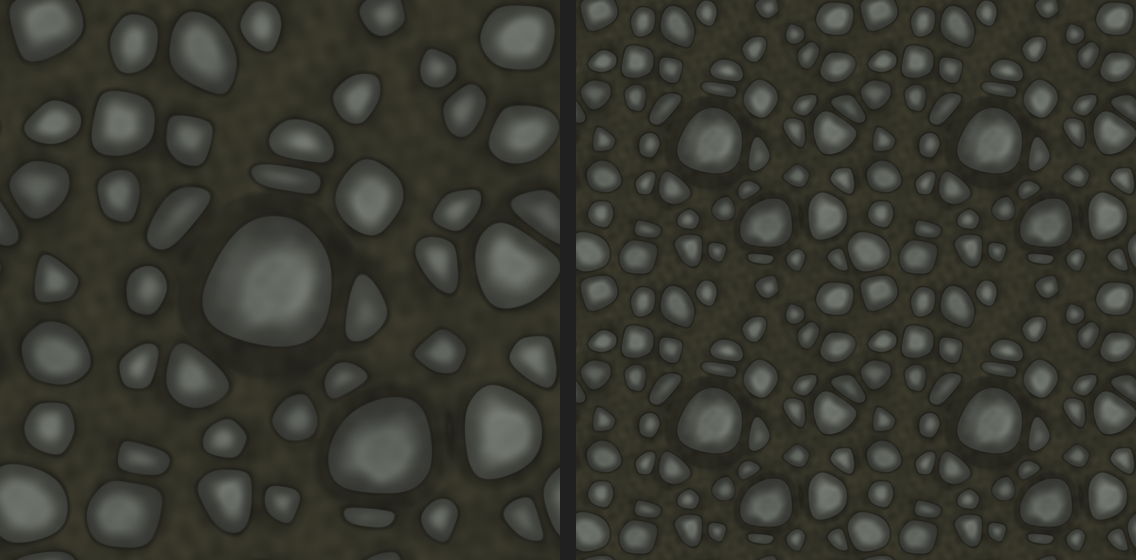
Left: one tile. Right: repeated 2 by 2.
This texture is drawn by a WebGL 1 fragment shader. Its source:

```glsl
precision highp float;

uniform vec2 u_resolution;

const float TAU = 6.28319;
const float GRID = 7.0;
const float STONES = 49.0;
const float GAP = 0.008;

const vec3 CREVICE = vec3(0.135, 0.135, 0.11);
const vec3 MOSS = vec3(0.215, 0.21, 0.16);
const vec3 STONE_RIM = vec3(0.235, 0.24, 0.22);
const vec3 STONE_TOP = vec3(0.42, 0.44, 0.41);

float hash(float index, float salt) {
  return fract(sin(index * 127.1 + salt * 311.7) * 43758.5);
}

// Shortest offset on the repeating tile
vec2 wrapOffset(vec2 offset) {
  return fract(offset + 0.5) - 0.5;
}

// Layered sines with whole wave counts, so the field wraps
float mottle(vec2 uv, float frequency, float salt) {
  float sum = 0.0;
  for (float i = 0.0; i < 12.0; i++) {
    float angle = TAU * hash(i, salt);
    float count = frequency * mix(0.35, 1.0, hash(i, salt + 1.3));
    vec2 waves = floor(vec2(cos(angle), sin(angle)) * count + 0.5);
    sum += sin(TAU * (dot(waves, uv) + hash(i, salt + 2.7)));
  }
  return sum / 3.5;
}

// Centre in xy, radius in z; the middle cell holds the largest stone
vec3 stoneAt(float index) {
  vec2 cell = vec2(mod(index, GRID), floor(index / GRID));
  vec2 jitter = vec2(hash(index, 1.1), hash(index, 2.2)) - 0.5;
  float radius = 0.045 + 0.07 * pow(hash(index, 3.3), 3.0);
  float isLargest = 1.0 - step(0.5, abs(index - floor(STONES * 0.5)));
  radius = mix(radius, 0.165, isLargest);
  return vec3((cell + 0.5 + 0.72 * jitter) / GRID, radius);
}

// Finds the owning stone: index in x, power distance in y
vec2 findOwner(vec2 uv) {
  vec2 owner = vec2(0.0, 10.0);
  for (float i = 0.0; i < STONES; i++) {
    vec3 stone = stoneAt(i);
    vec2 offset = wrapOffset(uv - stone.xy);
    float power = dot(offset, offset) - stone.z * stone.z;
    if (power < owner.y) owner = vec2(i, power);
  }
  return owner;
}

// Depth inside the stone: smooth minimum over neighbours and chipped sides
float stoneDepth(vec2 uv, vec2 owner) {
  vec3 stone = stoneAt(owner.x);
  vec2 offset = wrapOffset(uv - stone.xy);
  float sharpness = 6.0 / stone.z;
  float sum = 0.0;
  for (float i = 0.0; i < STONES; i++) {
    if (abs(i - owner.x) > 0.5) {
      vec3 other = stoneAt(i);
      vec2 away = wrapOffset(uv - other.xy);
      float power = dot(away, away) - other.z * other.z;
      float side = (power - owner.y) / (2.0 * max(length(offset - away), 0.01));
      sum += exp(-sharpness * side);
    }
  }
  for (float k = 0.0; k < 6.0; k++) {
    float angle = TAU * (k + 0.75 * hash(owner.x, 5.0 + k)) / 6.0;
    float reach = stone.z * mix(0.88, 1.35, hash(owner.x, 15.0 + k));
    float side = reach - dot(offset, vec2(cos(angle), sin(angle)));
    sum += exp(-sharpness * side);
  }
  return -log(sum) / sharpness - GAP;
}

vec3 groundColor(vec2 uv, float depth, float power) {
  float contact = smoothstep(0.0, GAP, -depth);
  float openness = smoothstep(-0.002, 0.003, power);
  float moss = contact * (0.3 + 0.6 * openness) + 0.13 * mottle(uv, 9.0, 31.0);
  vec3 color = mix(CREVICE, MOSS, clamp(moss, 0.0, 1.0));
  return color * (1.0 + 0.05 * mottle(uv, 38.0, 37.0));
}

vec3 stoneColor(vec2 uv, float depth, float index) {
  float radius = stoneAt(index).z;
  float bevel = 0.016 + 0.2 * radius;
  float rise = depth / bevel + 0.1 * mottle(uv, 14.0, 41.0);
  float top = 0.35 * clamp(rise, 0.0, 1.0) + 0.65 * smoothstep(0.3, 1.1, rise);
  float ridge = exp(-pow((rise - 1.05) * 4.0, 2.0));
  float worn = max(mottle(uv, 8.0, 43.0), 0.0);
  float tone = mix(0.9, 1.03, hash(index, 8.8)) + 0.03 * mottle(uv, 5.0, 47.0);
  vec3 color = mix(STONE_RIM, STONE_TOP, top) * tone;
  color += 0.025 * ridge * worn;
  return color * (1.0 + 0.018 * mottle(uv, 36.0, 53.0));
}

void main() {
  vec2 uv = gl_FragCoord.xy / u_resolution;

  // Bend the straight cell sides
  vec2 bend = vec2(mottle(uv, 6.0, 21.0), mottle(uv, 6.0, 25.0));
  vec2 bentUv = uv + 0.006 * bend;

  vec2 owner = findOwner(bentUv);
  float depth = stoneDepth(bentUv, owner);
  float softness = max(0.0015, 0.75 / u_resolution.y);
  float cover = smoothstep(-softness, softness, depth);

  vec3 ground = groundColor(uv, depth, owner.y);
  vec3 stone = stoneColor(uv, depth, owner.x);
  gl_FragColor = vec4(mix(ground, stone, cover), 1.0);
}
```
